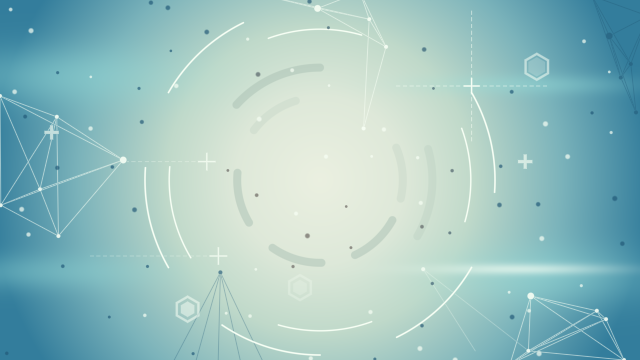
Reproduce this background procedurally as a WebGL 1 fragment shader.

```glsl
precision highp float;
// Pale teal technology backdrop: ring arcs, node webs, light streaks and dust.
uniform vec2 u_resolution;

// Scene units: the canvas is 9 high, with (0, 0) at its centre.
const float HEIGHT = 9.0;
const vec3 CORE = vec3(0.92, 0.94, 0.88);
const vec3 PALE = vec3(0.87, 0.91, 0.85);
const vec3 MIST = vec3(0.75, 0.85, 0.79);
const vec3 TEAL = vec3(0.48, 0.70, 0.73);
const vec3 DEEP = vec3(0.20, 0.49, 0.61);
const vec3 GLOW = vec3(0.60, 0.88, 0.86);
const vec3 WHITE = vec3(0.97, 1.0, 0.96);
const vec3 INK = vec3(0.13, 0.35, 0.47);
const vec3 SHADE = vec3(0.66, 0.75, 0.70);
const vec3 DUST = vec3(0.42, 0.40, 0.38);
const float OUTER_RING = 4.375;
const float INNER_RING = 3.77;
const float SHADE_RING = 2.07;
const float WIDE_RING = 2.81;
const float DUST_CHANCE = 0.5;

float edge;  // half width of a smoothed edge

float cover(float d, float w) { return 1.0 - smoothstep(w - edge, w + edge, d); }

float hash(vec2 c) { return fract(sin(dot(c, vec2(127.1, 311.7))) * 43758.5); }

float segment(vec2 p, vec2 a, vec2 b) {
  vec2 pa = p - a, ba = b - a;
  return length(pa - ba * clamp(dot(pa, ba) / dot(ba, ba), 0.0, 1.0));
}

// Distance to a round-capped arc; middle and half span are in degrees.
float arc(vec2 p, float r, float middle, float span) {
  float m = radians(middle), s = radians(span);
  vec2 q = vec2(cos(m) * p.x + sin(m) * p.y, cos(m) * p.y - sin(m) * p.x);
  float a = clamp(atan(q.y, q.x), -s, s);
  return length(q - r * vec2(cos(a), sin(a)));
}

float hexagon(vec2 p) {
  p = abs(p);
  return max(p.x, 0.5 * p.x + 0.866 * p.y);
}

float plus(vec2 p, float arm, float w) {
  p = abs(p);
  return cover(max(max(p.x, p.y) - arm + w, min(p.x, p.y)), w);
}

// Dashed line along x, from x0 to x1 on the axis.
float dashes(vec2 p, float x0, float x1) {
  float gap = smoothstep(0.25, 0.5, abs(fract(p.x * 6.0) - 0.5) * 2.0);
  return cover(abs(p.y), 0.01) * gap * step(x0, p.x) * step(p.x, x1);
}

float streak(vec2 p, vec2 size) {
  p /= size;
  return exp(-dot(p, p));
}

// Joins every pair of nodes closer than reach.
float web(vec2 p, float reach, vec2 a, vec2 b, vec2 c, vec2 d, vec2 e, vec2 f) {
  vec2 n[6];
  n[0] = a; n[1] = b; n[2] = c; n[3] = d; n[4] = e; n[5] = f;
  float ink = 0.0;
  for (int i = 0; i < 6; i++) {
    ink = max(ink, cover(length(p - n[i]), i == 0 ? 0.085 : 0.05) * 0.9);
    for (int j = 0; j < 6; j++)
      if (j > i && distance(n[i], n[j]) < reach)
        ink = max(ink, cover(segment(p, n[i], n[j]), 0.01) * 0.6);
  }
  return ink;
}

void main() {
  vec2 p = (gl_FragCoord.xy - 0.5 * u_resolution) * HEIGHT / u_resolution.y;
  edge = 0.75 * HEIGHT / u_resolution.y;

  // Radial backdrop
  float r = length(p);
  vec3 col = mix(CORE, PALE, clamp(r / 2.1, 0.0, 1.0));
  col = mix(col, MIST, clamp((r - 2.1) / 1.75, 0.0, 1.0));
  col = mix(col, TEAL, clamp((r - 3.85) / 2.2, 0.0, 1.0));
  col = mix(col, DEEP, clamp((r - 6.05) / 2.2, 0.0, 1.0));

  // Light streaks
  float haze = streak(p - vec2(-6.4, 2.6), vec2(3.0, 0.75)) * 0.45;
  haze += streak(p - vec2(-7.0, -2.3), vec2(3.0, 0.45)) * 0.35;
  haze += streak(p - vec2(5.2, 2.38), vec2(2.6, 0.25)) * 0.4;
  haze += streak(p - vec2(5.6, -2.4), vec2(2.8, 0.75)) * 0.45;
  col = mix(col, GLOW, min(haze, 0.8));
  col = mix(col, WHITE, streak(p - vec2(5.0, -2.23), vec2(2.2, 0.14)) * 0.6);

  // Rings: arcs step by 60 or 90 degrees
  float shade = 0.0, line = 0.0;
  for (int i = 0; i < 6; i++) {
    float k = float(i), turn = 13.0 + 60.0 * k;
    if (i != 1) {
      line = max(line, cover(arc(p, OUTER_RING, turn, 17.0), 0.02));
      float weight = i > 2 ? 0.5 : 0.2;
      shade = max(shade, cover(arc(p, SHADE_RING, turn - 8.0 * step(k, 2.0), 18.0), 0.1) * weight);
    }
    if (i < 4) line = max(line, cover(arc(p, INNER_RING, 2.0 + 90.0 * k + (i == 2 ? 11.0 : 0.0), 18.0), 0.018));
  }
  shade = max(shade, cover(arc(p, WIDE_RING, 114.0, 24.0), 0.1) * 0.5);
  shade = max(shade, cover(arc(p, WIDE_RING, -7.0, 23.0), 0.1) * 0.22);
  col = mix(col, SHADE, shade);

  // Dark webs and fan
  float dark = web(p, 2.2, vec2(7.23, 3.6), vec2(7.77, 2.9), vec2(7.52, 2.56), vec2(7.9, 1.69), vec2(6.8, 4.6), vec2(8.2, 4.1));
  vec2 apex = vec2(-2.49, -2.31);
  dark = max(dark, cover(length(p - apex), 0.05));
  for (int i = 0; i < 5; i++)
    dark = max(dark, cover(segment(p, apex, vec2(-3.75 + 0.6 * float(i), -4.7)), 0.01) * 0.5);
  col = mix(col, INK, dark * 0.65);

  // Light webs
  float light = web(p, 3.7, vec2(-4.92, 0.5), vec2(-6.54, -1.4), vec2(-6.58, 1.58), vec2(-8.0, 2.1), vec2(-7.0, -0.23), vec2(-7.98, -0.63));
  light = max(light, web(p, 3.0, vec2(5.27, -2.9), vec2(6.92, -3.27), vec2(5.21, -4.27), vec2(7.15, -3.48), vec2(7.6, -4.5), vec2(4.75, -4.6)));
  light = max(light, web(p, 2.75, vec2(-0.06, 4.29), vec2(1.23, 4.02), vec2(1.65, 3.33), vec2(1.09, 1.29), vec2(1.0, 4.7), vec2(-1.33, 4.6)));
  vec2 tip = vec2(2.58, -2.23);
  light = max(light, cover(length(p - tip), 0.05) * 0.8);
  light = max(light, cover(min(segment(p, tip, vec2(3.88, -4.27)), segment(p, tip, vec2(5.21, -4.27))), 0.01) * 0.3);

  // Crosshairs, plus signs and hexagons
  vec2 a = p - vec2(3.79, 2.35), b = p - vec2(-2.83, 0.46), c = p - vec2(-2.54, -1.9);
  float marks = max(dashes(a, -1.9, 1.9), dashes(a.yx, -1.4, 1.9)) * 0.6;
  marks = max(marks, max(dashes(b, -2.0, 0.0), dashes(c, -3.2, 0.0)) * 0.35);
  marks = max(marks, max(plus(a, 0.2, 0.018), max(plus(b, 0.22, 0.018), plus(c, 0.22, 0.018)) * 0.8));
  marks = max(marks, max(plus(p - vec2(-6.71, 1.19), 0.18, 0.04), plus(p - vec2(5.13, 0.46), 0.18, 0.04)) * 0.65);
  float h1 = hexagon(p - vec2(5.42, 2.83)), h2 = hexagon(p - vec2(-3.31, -3.23)), h3 = hexagon(p - vec2(-0.5, -2.69));
  marks = max(marks, max(cover(abs(h1 - 0.28), 0.03), max(cover(abs(h2 - 0.27), 0.03), cover(abs(h3 - 0.27), 0.03) * 0.5)) * 0.55);
  marks = max(marks, max(cover(h1, 0.21) * 0.2, max(cover(h2, 0.17) * 0.5, cover(h3, 0.17) * 0.2)));
  col = mix(col, WHITE, max(line, max(light, marks)));

  // Dust: one possible speck in each unit cell
  vec2 cell = floor(p);
  vec2 speck = cell + 0.15 + 0.7 * vec2(hash(cell), hash(cell + 17.3));
  float size = mix(0.03, 0.07, hash(cell + 5.1));
  float dust = (1.0 - smoothstep(size * 0.5, size + edge, length(p - speck))) * step(hash(cell + 41.7), DUST_CHANCE);
  vec3 tint = hash(cell + 9.4) < 0.5 ? WHITE : mix(DUST, INK, smoothstep(2.0, 5.0, r));
  gl_FragColor = vec4(mix(col, tint, dust * 0.7), 1.0);
}
```
